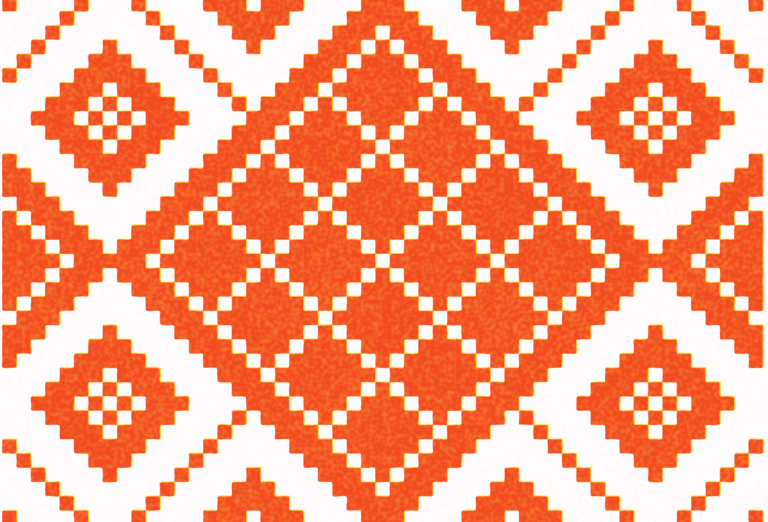
Give the GLSL for this pattern, as a WebGL 2 fragment shader.

```glsl
#version 300 es
precision highp float;

uniform vec2 u_resolution;
out vec4 fragColor;

vec2 hashGradient(vec2 c) {
    vec3 h = fract(vec3(c.xyx) * vec3(0.1031, 0.1030, 0.0973));
    h += dot(h, h.yzx + 33.33);
    float angle = 6.2832 * fract((h.x + h.y) * h.z);
    return vec2(cos(angle), sin(angle));
}

float gradientNoise(vec2 p) {
    vec2 c = floor(p), f = p - c;
    vec2 w = f * f * f * (f * (f * 6.0 - 15.0) + 10.0);
    float a = dot(hashGradient(c), f);
    float b = dot(hashGradient(c + vec2(1, 0)), f - vec2(1, 0));
    float d = dot(hashGradient(c + vec2(0, 1)), f - vec2(0, 1));
    float e = dot(hashGradient(c + 1.0), f - 1.0);
    return mix(mix(a, b, w.x), mix(d, e, w.x), w.y);
}

float taxicab(vec2 v) {
    return abs(v.x) + abs(v.y);
}

// 1 where a stitch of the grid is inked, 0 where it is bare
float stitch(vec2 cell) {
    if (abs(cell.x) > 26.0) return 0.0;
    vec2 c = abs(mod(cell + vec2(19, 20), vec2(38, 40)) - vec2(19, 20));

    // Large diamond with a trellis of bare stitches
    float large = taxicab(c);
    if (large < 19.5) {
        bool trellis = mod(c.x + c.y, 8.0) < 0.5 || mod(c.x - c.y + 40.0, 8.0) < 0.5;
        return trellis && large < 16.5 ? 0.0 : 1.0;
    }

    // Small diamonds with a checkered heart
    float small = min(taxicab(c - vec2(19, 10)), taxicab(c - vec2(9, 20)));
    if (small < 5.5) {
        return small < 2.5 && mod(small, 2.0) < 0.5 ? 0.0 : 1.0;
    }

    // Diagonal chain between the small diamonds
    return abs(c.y - c.x - 1.0) < 0.5 ? 1.0 : 0.0;
}

// Ink coverage with softened stitch edges
float coverage(vec2 p, float blur) {
    vec2 c = floor(p);
    vec2 w = smoothstep(0.5 - blur, 0.5 + blur, p - c);
    return mix(mix(stitch(c), stitch(c + vec2(1, 0)), w.x),
               mix(stitch(c + vec2(0, 1)), stitch(c + 1.0), w.x), w.y);
}

void main() {
    vec2 gridSize = vec2(53.5, 36.6);
    vec2 uv = gl_FragCoord.xy / u_resolution;
    vec2 p = (uv - vec2(0.498, 0.5)) * gridSize;
    float blur = max(0.13, 0.75 * gridSize.x / u_resolution.x);

    // Fine grain and slow unevenness of the print
    float grain = gradientNoise(p * 3.3 + 70.0) + 0.5 * gradientNoise(p * 1.4 + 130.0);
    float drift = gradientNoise(p * 0.16 + 40.0);
    vec2 wobble = 0.04 * vec2(gradientNoise(p * 1.7 + 90.0), gradientNoise(p * 1.7 + 210.0));

    // Two inks, the yellow one spread and slightly out of register
    float yellowInk = smoothstep(0.0, 0.7, coverage(p + wobble - vec2(0.05, 0.03), blur));
    float magentaInk = smoothstep(0.2, 0.9, coverage(p + wobble, blur));
    magentaInk *= clamp(0.95 + 0.3 * grain + 0.06 * drift, 0.72, 1.03);

    vec3 color = vec3(0.995, 0.985, 0.988) + 0.012 * grain;
    color *= mix(vec3(1), vec3(0.99, 0.87, 0.25), yellowInk);
    color *= mix(vec3(1), vec3(0.965, 0.36, 0.55), magentaInk);
    fragColor = vec4(clamp(color, 0.0, 1.0), 1.0);
}
```
